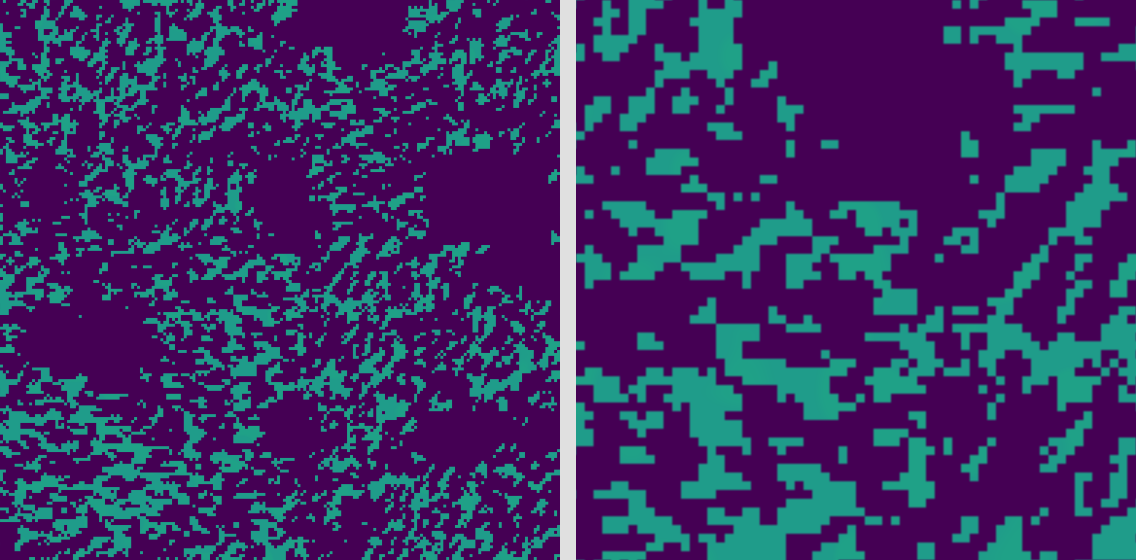
Left, the full canvas; right, a detail of the centre.
Give the GLSL for this texture, as a three.js fragment shader.

```glsl
// Pixelated teal speckle with directional grain and empty patches on dark purple.
varying vec2 vUv;

float hash(vec2 p) {
  return fract(sin(dot(p, vec2(127.1, 311.7))) * 43758.5453);
}

float valueNoise(vec2 p) {
  vec2 i = floor(p);
  vec2 f = fract(p);
  f = f * f * (3.0 - 2.0 * f);
  float low = mix(hash(i), hash(i + vec2(1.0, 0.0)), f.x);
  float high = mix(hash(i + vec2(0.0, 1.0)), hash(i + vec2(1.0, 1.0)), f.x);
  return mix(low, high, f.y);
}

// Noise stretched along the given angle; cell is in grid units
float grain(vec2 cell, float angle) {
  float c = cos(angle);
  float s = sin(angle);
  vec2 p = vec2(c * cell.x + s * cell.y, c * cell.y - s * cell.x);
  return valueNoise(p * vec2(0.34, 0.53) + 40.0 * angle);
}

// 1.0 where a grid cell is filled, 0.0 where it is empty
float cellFill(vec2 cell, float gridSize) {
  vec2 uv = (cell + 0.5) / gridSize;

  // Flat grain on one side of a broad field, slanted grain on the other
  float slant = smoothstep(0.4, 0.6, valueNoise(uv * 4.0 + 7.3) + 0.4 * (uv.x - 0.5));
  float field = 0.8 * mix(grain(cell, 0.08), grain(cell, 0.95), slant);
  field += 0.2 * hash(cell + 19.0);

  // Clusters, then broad holes
  field += 0.26 * (valueNoise(uv * 27.0 + 3.7) - 0.5);
  field += 0.12 * (valueNoise(uv * 9.0 + 61.2) - 0.5);
  float ragged = valueNoise(uv * 7.0 + 23.4) + 0.1 * (valueNoise(uv * 40.0) - 0.5);
  field -= 0.5 * (1.0 - smoothstep(0.12, 0.25, ragged));

  return step(0.59, field);
}

void main() {
  const float gridSize = 192.0;
  vec2 p = vUv * gridSize - 0.5;
  vec2 corner = floor(p);
  vec2 blend = smoothstep(0.3, 0.7, fract(p));

  // Blend the four nearest cells for slightly soft square edges
  float fill = 0.0;
  for (int y = 0; y < 2; y++) {
    for (int x = 0; x < 2; x++) {
      vec2 offset = vec2(float(x), float(y));
      vec2 weight = mix(1.0 - blend, blend, offset);
      fill += weight.x * weight.y * cellFill(corner + offset, gridSize);
    }
  }

  // Two close teals over purple
  vec3 purple = vec3(0.27, 0.0, 0.33);
  float tint = smoothstep(0.5, 0.65, valueNoise(vUv * 30.0 + 11.0));
  vec3 teal = mix(vec3(0.12, 0.61, 0.54), vec3(0.12, 0.63, 0.53), tint);
  gl_FragColor = vec4(mix(purple, teal, fill), 1.0);
}
```
